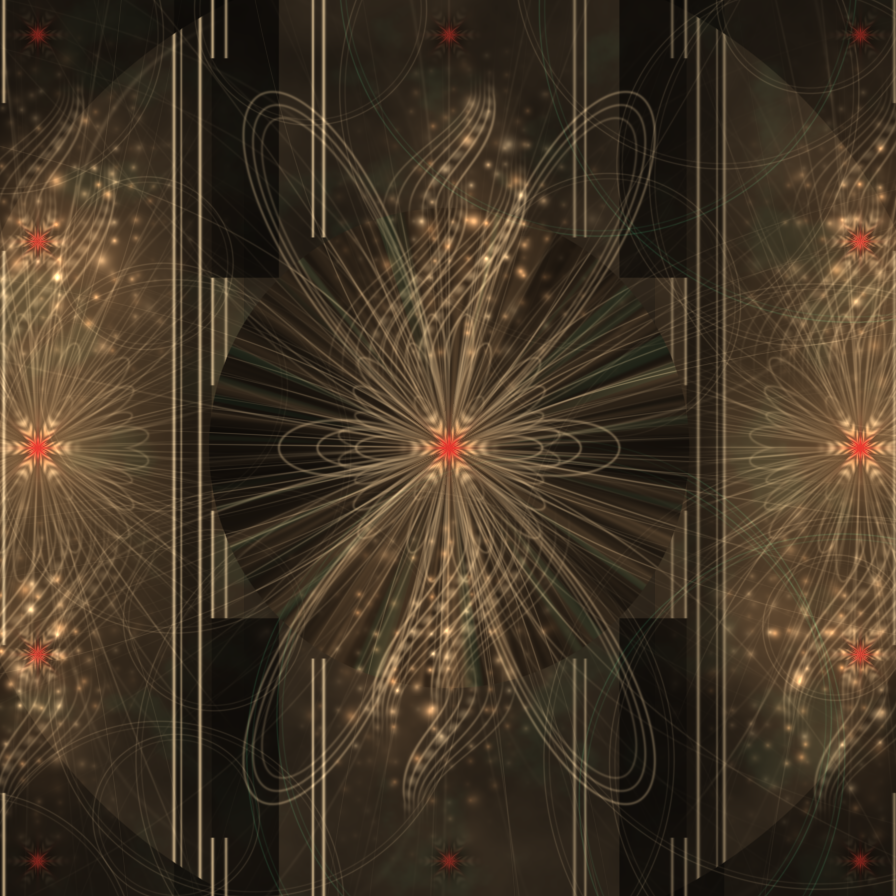
This background is drawn by a Shadertoy shader. Its source:

```glsl
const vec3 GOLD = vec3(.93, .81, .62);
const vec3 AMBER = vec3(.95, .64, .38);
const vec3 RED = vec3(.85, .17, .15);
const vec3 GREEN = vec3(.1, .3, .2);

float hash(vec2 p) { return fract(sin(dot(p, vec2(127.1, 311.7))) * 43758.5453); }

float noise(vec2 p) {
  vec2 i = floor(p), f = fract(p);
  f = f * f * (3. - 2. * f);
  return mix(mix(hash(i), hash(i + vec2(1, 0)), f.x),
    mix(hash(i + vec2(0, 1)), hash(i + 1.), f.x), f.y);
}

float fbm(vec2 p) {
  float sum = 0., amp = .5;
  for (int i = 0; i < 5; i++) { sum += amp * noise(p); p = p * 2.03 + 7.1; amp *= .5; }
  return sum;
}

float stroke(float d, float width) {
  float w = max(width, .7 / iResolution.y);
  return exp(-d * d / (w * w));
}

float band(float x, float lo, float hi) {
  float e = 1. / iResolution.y;
  return smoothstep(lo - e, lo + e, x) * (1. - smoothstep(hi - e, hi + e, x));
}

float blob(vec2 d, float k) { return exp(-k * dot(d, d)); }

// Outline of a rose-curve petal
float petal(vec2 p, float dir, float len, float k) {
  float r = length(p), a = k * abs(atan(p.y, p.x) - dir);
  float slope = len * k * sin(a) / max(r, .001);
  return stroke((r - len * cos(a)) / sqrt(1. + slope * slope), .0015) * step(a, 1.571);
}

// Bent filaments fanning from the origin
float rays(vec2 p, float seed) {
  float r = length(p), a = atan(p.y, p.x), sum = 0.;
  for (float i = 0.; i < 6.; i++) {
    float n = 17. + 8. * i;
    float t = (a + (i - 2.5) * .35 * r * sin(2. * a)) / 6.28319 * n;
    vec2 id = vec2(mod(floor(t), n), i + seed);
    float d = (fract(t) - .25 - .5 * hash(id)) * 6.283 * r / n;
    sum += stroke(d, .0011) * hash(id + 5.3) * exp(-r * (2. + 6. * hash(id + 9.1)));
  }
  return sum;
}

// S-shaped strands with a beaded ladder
float swirl(vec2 p, float h) {
  float t = clamp(p.y / h, -1., 1.), c = .9 * cos(t * 1.57), sum = 0.;
  float x = (p.x - .57 * h * sin(t * 1.57)) / sqrt(1. + c * c);
  for (float i = 0.; i < 6.; i++)
    sum += stroke(x - (i - 2.5) * .01 * (1. - .5 * t), .0014) * (.4 + .12 * i);
  sum += (.4 + .4 * cos(p.y * 420. + x * 150.)) * stroke(x - .009, .005);
  return sum * exp(-pow(abs(p.y / h), 4.));
}

// Six-lobed flower with a red heart
vec3 flower(vec2 p, float size, float gold) {
  float r = length(p) / size, a = atan(p.y, p.x);
  float lobe = .014 + .046 * pow(abs(cos(3. * a)), 1.5);
  float body = (1. - smoothstep(lobe * .45, lobe, r)) * (.6 + .4 * cos(r * 420. + 4. * cos(6. * a)));
  vec3 c = mix(AMBER, GOLD, smoothstep(.01, .04, r)) * body * .6 + AMBER * .35 * exp(-r / .04);
  float heart = exp(-r * r / .00012) + .7 * pow(abs(cos(4. * a)), 12.) * exp(-r / .014);
  return mix(c * gold, RED, min(heart, 1.) * (.4 + .6 * gold));
}

void mainImage(out vec4 fragColor, in vec2 fragCoord) {
  vec2 p = fragCoord / iResolution.xy - vec2(.5013, .5), q = abs(p);
  float r = length(p), cell = round(p.x / .459), side = abs(cell);
  vec2 local = p - vec2(.459 * cell, 0);
  vec2 turned = local.y < 0. ? -local : local;
  float disc = band(r, -1., .268);

  // Smoky ground and dark panels
  float smoke = fbm(p * 9. + 3.);
  vec3 col = vec3(.185, .15, .108) * (.5 + .8 * smoke);
  col += GREEN * .12 * smoothstep(.5, .75, fbm(p * 17. + 20.));
  col += vec3(.15, .105, .06) * side * blob(local, 18.);
  col *= 1. - .6 * band(q.x, .19, .265) * band(q.y, .19, .6) - .4 * band(q.x, .265, .307);
  col *= 1. - .4 * band(r, .555, 2.);

  // Central disc of radial streaks
  vec2 axis = p / max(r, .001);
  float streak = noise(axis * 15.) * .6 + noise(axis * 42. + r * 4.) * .4;
  vec3 fan = vec3(.24, .185, .125) * (.25 + streak * streak + .8 * exp(-r * 11.));
  fan += GREEN * .18 * smoothstep(.6, .85, noise(axis * 24. + 8.)) * smoothstep(.06, .2, r);
  col = mix(col, fan * mix(.65, 1.1, smoothstep(0., .12, q.y)), disc);

  // Faint web of large arcs
  for (float i = 0.; i < 26.; i++) {
    vec2 c = vec2(hash(vec2(i, 1)), hash(vec2(i, 2))) * 1.2 - .6;
    float d = length(p - c) - .08 - .3 * hash(vec2(i, 3));
    vec3 tint = mix(GOLD * .1, GREEN * .3, step(.72, hash(vec2(i, 4))));
    col += tint * (stroke(d, .001) + .6 * stroke(d + .006, .001)) * (1. - .6 * disc);
  }

  // Clouds of sparks
  float cloud = blob(turned - vec2(.03, .2), 95.) + .6 * blob(turned - vec2(.03, .32), 130.);
  col += AMBER * .2 * cloud * smoke;
  for (float i = 0.; i < 3.; i++) {
    vec2 g = p * (22. + 13. * i) + 4.7 * i, id = floor(g);
    vec2 d = fract(g) - .35 - .3 * vec2(hash(id), hash(id + 3.7));
    float spark = (blob(d, 24.) + .6 * blob(d, 150.)) * pow(hash(id + 6.1), 3.);
    col += mix(GOLD, AMBER, hash(id + 1.9)) * spark * cloud * .5;
  }

  // Upright rails
  float rails = (stroke(q.x - .307, .002) + .6 * stroke(q.x - .299, .0013)
    + stroke(q.x - .278, .002)) * band(r, -1., .555);
  rails += (stroke(q.x - .264, .0018) + .8 * stroke(q.x - .249, .0018))
    * (band(q.y, .07, .19) + band(q.y, .435, .6)) * (1. - disc);
  rails += (stroke(q.x - .152, .0016) + stroke(q.x - .14, .002)) * band(q.y, .235, .6);
  rails += stroke(q.x - .497, .002) * (band(q.y, -1., .22) + band(q.y, .385, .6));
  col = mix(col, GOLD * .88, min(rails * (p.x < 0. ? .85 : .5), 1.));

  // Filaments, swirls and nested loops
  float lines = rays(p, 0.) * mix(.35, .75, disc);
  lines += .4 * side * (1. - smoothstep(.12, .225, abs(local.x))) * rays(local, 11.);
  for (float i = 0.; i < 3.; i++) {
    lines += petal(q, 1.08, .447 - .016 * i, 4. + .35 * i) * (.45 - .1 * i);
    lines += petal(q, 0., .19 - .043 * i, 3.4 + .5 * i) * .5;
  }
  for (float i = 0.; i < 7.; i++)
    lines += mix(.3, .2, side) * petal(abs(local), .12 + .22 * i, .06 + .1 * hash(vec2(i, 8)), 4. + 3. * hash(vec2(i, 6)));
  lines *= smoothstep(.005, .1, length(local));
  lines += mix(.65, .4, side) * (swirl(turned - vec2(.015, .195), .1)
    + .7 * swirl(turned - vec2(-.045, .19), .09) + .8 * swirl(turned - vec2(0, .33), .065));
  col += GOLD * .75 * lines / (1. + .6 * lines);

  // Flowers on a lattice
  for (float i = -1.; i < 2.; i++)
    for (float j = -2.; j < 3.; j++) {
      float far = abs(j);
      if (i == 0. && far == 1.) continue;
      vec2 d = p - vec2(.459 * i, .2305 * j);
      col *= 1. - .8 * blob(d, 3e3);
      col += flower(d, i == 0. && far == 0. ? 1.05 : .9 - .12 * far, 1. - .43 * far) * blob(d, 120.);
    }

  fragColor = vec4(clamp(col, 0., 1.), 1);
}
```
